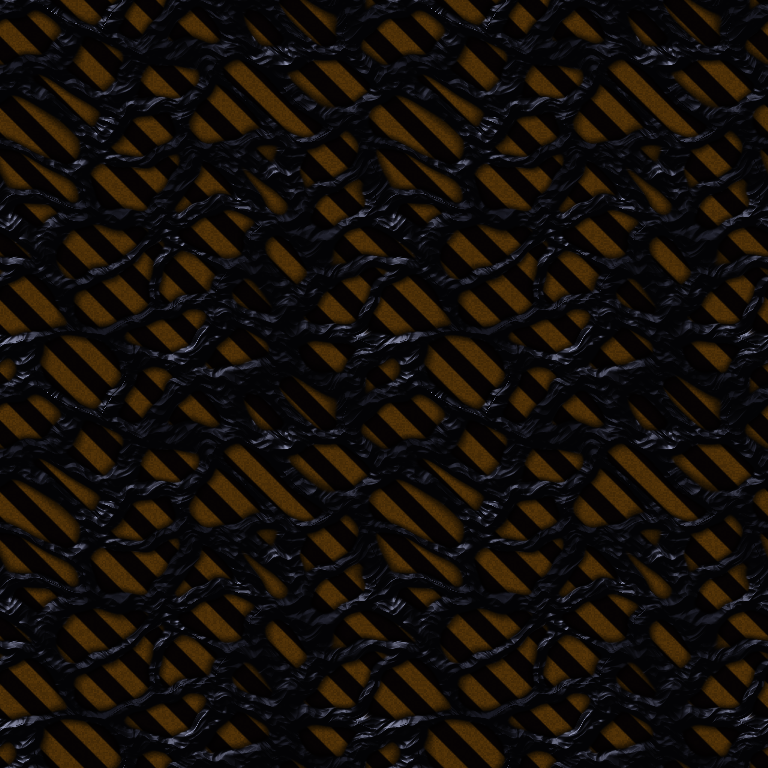
Reproduce this texture procedurally as a Shadertoy shader.

```glsl
// Glossy black tar stretched in a torn web over dark amber hazard stripes.
// Rounded Voronoi cells cut the holes; warped cellular noise wrinkles the tar,
// which is lit from above. The whole pattern repeats twice along each axis.

vec2 hash2(vec2 c) {
    return fract(sin(vec2(dot(c, vec2(127.1, 311.7)), dot(c, vec2(269.5, 183.3)))) * 43758.5453);
}

// Layered sines that keep the half-canvas period
vec2 warp(vec2 p) {
    vec2 a = p * 12.56637;
    p += 0.014 * sin(a.yx * vec2(1, 2) + vec2(1.0, 4.0));
    p += 0.005 * sin(a.yx * vec2(5, 4) + a * vec2(2, 3));
    p += 0.0016 * sin(a.yx * vec2(13, 11) + a * vec2(5, 7));
    return p;
}

// Distance to the nearest scattered point, in cell units
float cellular(vec2 p, vec2 grid) {
    vec2 q = p * grid, base = floor(q);
    float nearest = 8.0;
    for (int y = -1; y <= 1; y++)
    for (int x = -1; x <= 1; x++) {
        vec2 cell = base + vec2(x, y);
        vec2 r = cell + hash2(mod(cell, grid * 0.5) + grid) - q;
        nearest = min(nearest, dot(r, r));
    }
    return sqrt(nearest);
}

// Signed depth into a hole: positive over the stripes, negative in the tar
float holeDepth(vec2 p) {
    vec2 grid = vec2(10, 14);
    vec2 q = warp(p) * grid, base = floor(q), toNearest = vec2(8), home = base;
    for (int y = -1; y <= 1; y++)
    for (int x = -1; x <= 1; x++) {
        vec2 cell = base + vec2(x, y);
        vec2 r = cell + hash2(mod(cell, grid * 0.5)) - q;
        if (dot(r, r) < dot(toNearest, toNearest)) { toNearest = r; home = cell; }
    }
    // Smooth minimum over the cell's edges rounds its corners
    float sum = 0.0;
    for (int y = -2; y <= 2; y++)
    for (int x = -2; x <= 2; x++) {
        if (x == 0 && y == 0) continue;
        vec2 cell = home + vec2(x, y);
        vec2 r = cell + hash2(mod(cell, grid * 0.5)) - q;
        sum += exp(-18.0 * dot(0.5 * (r + toNearest), normalize(r - toNearest)));
    }
    float thickness = 0.06 + 0.17 * hash2(mod(home, grid * 0.5) + 37.0).x;
    return -log(sum) / 18.0 - thickness;
}

// Tar relief: rounded strands carrying coarse and fine creases
float tarHeight(vec2 p) {
    float strand = 0.006 * smoothstep(0.02, -0.12, holeDepth(p));
    vec2 w = warp(p);
    w += 0.003 * sin(w.yx * 12.56637 * vec2(17, 14));
    return strand + 0.010 * cellular(w, vec2(34, 56)) + 0.0036 * cellular(w, vec2(84, 124));
}

void mainImage(out vec4 fragColor, in vec2 fragCoord) {
    vec2 p = fragCoord / iResolution.y;
    float depth = holeDepth(p);

    // Striped plate with grain, shaded towards the rim of each hole
    float stripe = smoothstep(0.28, 0.22, abs(fract((p.x + p.y) * 16.0) - 0.5));
    vec3 plate = mix(vec3(0.022, 0.010, 0.012), vec3(0.29, 0.178, 0.025), stripe);
    plate *= 0.86 + 0.24 * hash2(floor(p * 512.0)).x;
    plate *= mix(0.3, 1.0, smoothstep(-0.01, 0.13, depth));

    // Surface normal of the tar
    vec2 e = vec2(0.0015, 0.0);
    float h = tarHeight(p);
    vec2 slope = vec2(tarHeight(p + e.xy) - h, tarHeight(p + e.yx) - h) / e.x;
    vec3 normal = normalize(vec3(-slope, 1.0));

    // Dim blue sheen plus sharp glints gathered in patches
    float lit = max(dot(normal, normalize(vec3(-0.2, 0.75, 0.6))), 0.0);
    vec2 a = p * 12.56637;
    float patchy = 0.5 + 0.25 * sin(a.x * 2.0 + 2.0 * sin(a.y)) + 0.25 * sin(a.y * 3.0 + 2.0 * sin(a.x));
    vec3 tar = vec3(0.012, 0.012, 0.018);
    tar += vec3(0.135, 0.14, 0.195) * pow(lit, 6.0) * (0.6 + 0.6 * patchy);
    tar += vec3(0.45, 0.46, 0.50) * pow(lit, 26.0) * patchy * patchy;

    vec3 color = mix(tar, plate, smoothstep(-0.015, 0.025, depth));
    fragColor = vec4(color, 1.0);
}
```
